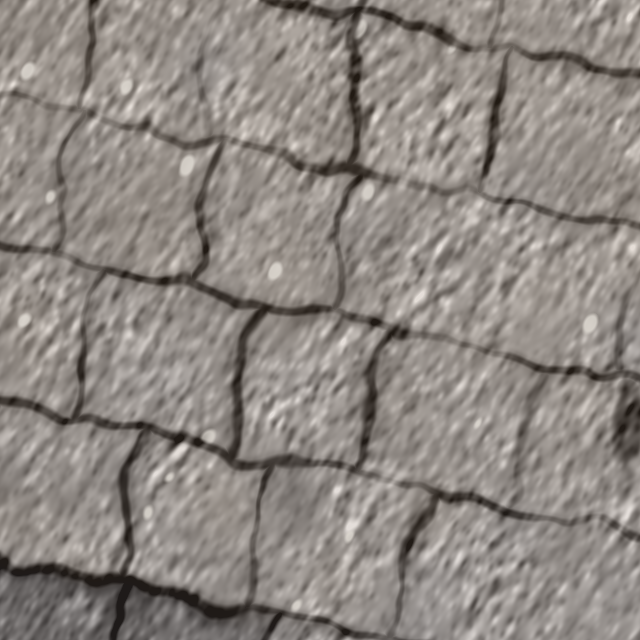
Give the GLSL for this texture, as a WebGL 1 fragment shader.

```glsl
precision highp float;
uniform vec2 u_resolution;

// Layout, in canvas units
const float ROW_TILT = -0.21;
const float ROW_HEIGHT = 0.235;
const float ROW_START = 0.132;
const float JOINT_PITCH = 0.225;
const float JOINT_WIDTH = 0.0055;
const float JOINT_DEPTH = 0.37;
const float WOBBLE = 0.017;
const float CHIPPING = 0.006;

// Stone surface
const float STREAK_ANGLE = 1.0;
const vec2 STREAK_FREQ = vec2(29.0, 74.0);
const vec2 GRIT_FREQ = vec2(65.0, 125.0);
const float STREAK_GAIN = 0.17;
const float GRIT_GAIN = 0.125;
const float MOTTLE_GAIN = 0.05;
const float FLECK_FREQ = 15.0;
const float FLECK_CHANCE = 0.06;

// Tones
const float STONE_LEVEL = 0.605;
const vec3 WARM_OFFSET = vec3(0.0, -0.029, -0.056);
const vec3 COOL_OFFSET = vec3(-0.012, -0.027, -0.031);
const vec3 FLECK_COLOR = vec3(0.87, 0.85, 0.82);

vec3 hash(vec2 p) {
  vec3 q = fract(vec3(p.xyx) * vec3(0.1031, 0.1030, 0.0973));
  q += dot(q, q.yzx + 33.33);
  return fract((q.xxy + q.yzz) * q.zyx);
}

vec2 rotate(vec2 p, float a) {
  float c = cos(a), s = sin(a);
  return vec2(c * p.x + s * p.y, c * p.y - s * p.x);
}

// Cellular noise: one soft bump of random sign per cell
float bumps(vec2 p) {
  vec2 cell = floor(p);
  float sum = 0.0;
  for (int j = -1; j <= 1; j++) {
    for (int i = -1; i <= 1; i++) {
      vec2 id = cell + vec2(float(i), float(j));
      vec3 h = hash(id);
      vec2 d = id + h.xy - p;
      sum += (2.0 * h.z - 1.0) * exp(-4.0 * dot(d, d));
    }
  }
  return sum;
}

// Sparse pale chips, elongated along the streaks
float flecks(vec2 s) {
  vec2 q = s * FLECK_FREQ;
  vec2 id = floor(q);
  vec3 h = hash(id + 71.0);
  vec2 d = (q - id - 0.3 - 0.4 * h.xy) * vec2(0.75, 1.2);
  float size = mix(0.08, 0.2, h.x);
  float shape = 1.0 - smoothstep(size - 0.06, size + 0.05, length(d));
  return shape * step(1.0 - FLECK_CHANCE, h.z);
}

// Dark core with a softer shadow around it
float groove(float d, float width) {
  float core = 1.0 - smoothstep(width * 0.35, width + 0.004, d);
  float halo = exp(-d * d / (width * width * 7.0));
  return 0.7 * core + 0.3 * halo;
}

void main() {
  vec2 p = gl_FragCoord.xy / min(u_resolution.x, u_resolution.y);

  // Tilted rows with uneven, chipped edges
  vec2 wobble = vec2(bumps(p * 9.0 + 3.0), bumps(p * 8.0 + 41.0));
  vec2 chips = vec2(bumps(p * 33.0 + 17.0), bumps(p * 31.0 + 59.0));
  vec2 g = rotate(p, ROW_TILT) + WOBBLE * wobble + CHIPPING * chips;
  g.y += 0.005 * sin(g.x * 27.0) + 0.003 * sin(g.x * 61.0 + 1.0);
  g.x += 0.009 * sin(g.y * 26.0 + 0.7);

  float rowPos = (g.y - ROW_START) / ROW_HEIGHT;
  float row = floor(rowPos);
  float rowSide = (rowPos - floor(rowPos + 0.5)) * ROW_HEIGHT;
  float along = g.x / JOINT_PITCH + hash(vec2(row, 7.0)).x;
  float joint = floor(along + 0.5);
  vec3 jointRand = hash(vec2(joint, row + 23.0));
  float jointSide = (along - joint - 0.24 * (jointRand.x - 0.5)) * JOINT_PITCH;

  // Joints open and close along their length
  float patchy = bumps(p * 7.0 + 83.0);
  float opening = smoothstep(-0.55, 0.4, patchy + 0.3 * chips.y);
  float width = JOINT_WIDTH * (0.75 + 0.65 * opening);
  float present = smoothstep(0.2, 0.5, jointRand.y);
  float rowGroove = groove(abs(rowSide), width) * mix(0.4, 1.0, opening);
  float sideGroove = groove(abs(jointSide), width) * present * mix(0.5, 1.0, opening);
  float gap = max(rowGroove, sideGroove);
  float lip = exp(-pow((rowSide - 0.017) / 0.007, 2.0)) * (1.0 - opening * 0.5);

  // Slanted relief, lit from one side
  vec2 s = rotate(p, STREAK_ANGLE) + 0.006 * wobble;
  vec2 q = s * STREAK_FREQ;
  float relief = bumps(q) - 0.75 * bumps(q + vec2(0.12, 0.65));
  float grit = bumps(s * GRIT_FREQ + 19.0);
  float mottle = bumps(p * 13.0 + 131.0);
  float rough = clamp(0.95 + 0.5 * mottle - 0.45 * wobble.y, 0.55, 1.4);
  float light = STONE_LEVEL + rough * (STREAK_GAIN * relief + GRIT_GAIN * grit);
  light += MOTTLE_GAIN * (mottle + patchy * 0.4) + 0.05 * lip;

  // Dark ground below the lowest row, and a soil stain at the right
  float ground = 1.0 - smoothstep(-0.035, 0.012, g.y - ROW_START);
  ground *= 1.0 - smoothstep(0.15, 0.6, p.x);
  vec2 stainPos = (p - vec2(0.98, 0.33) + 0.025 * wobble + 0.012 * chips) / vec2(0.024, 0.085);
  float stain = 1.0 - smoothstep(0.5, 1.5, length(stainPos));
  float edge = exp(-pow((g.y - ROW_START + 0.008) / 0.015, 2.0));
  edge *= 1.0 - smoothstep(0.4, 0.65, p.x);
  light -= JOINT_DEPTH * max(gap, 0.85 * stain) + 0.19 * ground + 0.15 * edge;
  light = clamp(light, 0.13, 0.9);

  // Warm above, greyer toward the ground
  float cool = clamp(0.55 - 0.6 * p.y + ground + 0.25 * wobble.x, 0.0, 1.0);
  vec3 color = light + mix(WARM_OFFSET, COOL_OFFSET, cool);
  color = mix(color, FLECK_COLOR, 0.85 * flecks(s + 0.004 * chips) * (1.0 - gap));
  gl_FragColor = vec4(color, 1.0);
}
```
